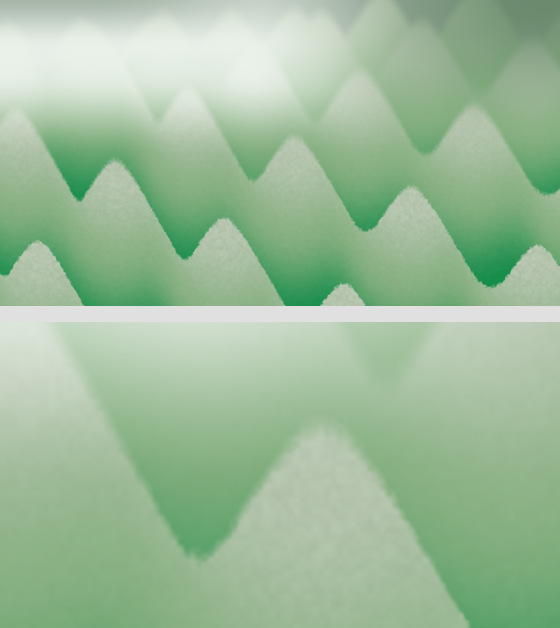
Top: the whole. Bottom: its middle third, enlarged.
This texture is drawn by a Shadertoy shader. Its source:

```glsl
// Convoluted foam: rows of soft rounded cones seen at a slant, with pale haze.
// A warped lattice places the tips; each row is a smooth ridge line painted
// from back to front and coloured by its depth below the tips.

const vec3 TIP    = vec3(0.71, 0.77, 0.68);
const vec3 BODY   = vec3(0.51, 0.68, 0.49);
const vec3 VALLEY = vec3(0.08, 0.55, 0.29);
const vec3 REAR   = vec3(0.58, 0.65, 0.59);
const vec3 SHADE  = vec3(0.36, 0.51, 0.38);
const vec3 HAZE   = vec3(0.94, 0.965, 0.94);

const vec2 ORIGIN = vec2(0.376, 0.474);   // tip of cell (0, 0)
const vec2 STEP_I = vec2(0.340, -0.172);  // along a row
const vec2 STEP_J = vec2(0.246, 0.237);   // from row to row
const vec2 BEND_I = vec2(0.0167, -0.0144);
const vec2 BEND_J = vec2(-0.007, -0.025);
const vec2 TWIST  = vec2(-0.0096, 0.0526);
const float SWELL = 0.148;                // local rise of the sheet
const float TIP_RADIUS = 0.043;
const float SLOPE_LEFT = 1.75;
const float SLOPE_RIGHT = 1.85;
const float FUZZ = 0.010;
const float GRAIN = 0.035;

float hash(vec2 p) {
    vec3 q = fract(vec3(p.xyx) * 0.1031);
    q += dot(q, q.yzx + 33.33);
    return fract((q.x + q.y) * q.z);
}

float noise(vec2 p) {
    vec2 c = floor(p), f = fract(p);
    f = f * f * (3.0 - 2.0 * f);
    return mix(mix(hash(c), hash(c + vec2(1, 0)), f.x),
               mix(hash(c + vec2(0, 1)), hash(c + vec2(1, 1)), f.x), f.y);
}

float smoothMax(float a, float b, float k) {
    float h = max(k - abs(a - b), 0.0) / k;
    return max(a, b) + h * h * k * 0.25;
}

vec2 tipPosition(float i, float j) {
    vec2 tip = ORIGIN + i * STEP_I + j * STEP_J
             + i * i * BEND_I + j * j * BEND_J + i * j * TWIST;
    vec2 fromSwell = vec2(i + 1.0, j - 1.3);
    tip.y += SWELL * exp(-2.0 * dot(fromSwell, fromSwell));
    return tip;
}

// Returns ridge height, mean tip height and closeness to a cone axis.
vec3 foamRow(float x, float j) {
    float ridge = -2.0, tipSum = 0.0, weightSum = 0.0, axis = 0.0;
    for (int n = -3; n <= 5; n++) {
        float i = float(n);
        vec2 tip = tipPosition(i, j);
        float dx = x - tip.x;
        float slope = mix(SLOPE_LEFT, SLOPE_RIGHT, smoothstep(-0.03, 0.03, dx));
        slope -= 0.06 * max(i, 0.0);
        float cone = tip.y - slope * (length(vec2(dx, TIP_RADIUS)) - TIP_RADIUS);
        ridge = smoothMax(ridge, cone, 0.06 + 0.048 * max(i, 0.0));
        float weight = exp(-dx * dx / 0.0225) + 1e-6;
        tipSum += weight * tip.y;
        weightSum += weight;
        axis = max(axis, exp(-dx * dx / 0.012));
    }
    return vec3(ridge, tipSum / weightSum, axis);
}

vec3 foamColor(float depth) {
    vec3 color = mix(TIP, BODY, smoothstep(0.0, 0.34, depth));
    return mix(color, VALLEY, smoothstep(0.27, 0.56, depth));
}

void mainImage(out vec4 fragColor, in vec2 fragCoord) {
    vec2 p = fragCoord / iResolution.y;
    float speckle = noise(p * 150.0) - 0.5;
    float focus = 1.0 - smoothstep(0.25, 0.85, p.y);

    // Rows from back to front, blurred with distance
    vec3 color = REAR;
    float depth = 0.0;
    float blur = mix(0.032, 0.005, focus) + 0.75 / iResolution.y;
    for (int n = 4; n >= -1; n--) {
        vec3 row = foamRow(p.x, float(n));
        float edge = row.x - p.y + FUZZ * focus * speckle;
        float cover = smoothstep(-blur, blur, edge);
        float rowDepth = row.y - p.y - 0.05 * row.z;
        color = mix(color, foamColor(rowDepth), cover);
        depth = mix(depth, rowDepth, cover);
    }

    // Dim far right corner
    float corner = smoothstep(0.55, 1.0, p.y) * smoothstep(1.05, 1.75, p.x);
    color = mix(color, SHADE, 0.75 * corner);

    // Pale haze over the far left, fading at the top edge
    float haze = smoothstep(0.48, 0.76, p.y) * (1.0 - smoothstep(0.80, 1.38, p.x));
    float topFade = smoothstep(0.84, 1.03, p.y) * (1.0 - 0.5 * smoothstep(0.3, 0.9, p.x));
    haze *= 1.0 - 0.85 * topFade;
    haze *= mix(1.0, 0.72, smoothstep(0.0, 0.4, depth));
    color = mix(color, HAZE, 0.9 * haze);

    // Fine foam grain, strongest on the near tips
    float grain = GRAIN * focus * (1.0 - 0.7 * smoothstep(0.0, 0.25, depth));
    color += grain * (speckle + noise(p * 90.0 + 7.0) - 0.5);
    fragColor = vec4(clamp(color, 0.0, 1.0), 1.0);
}
```
